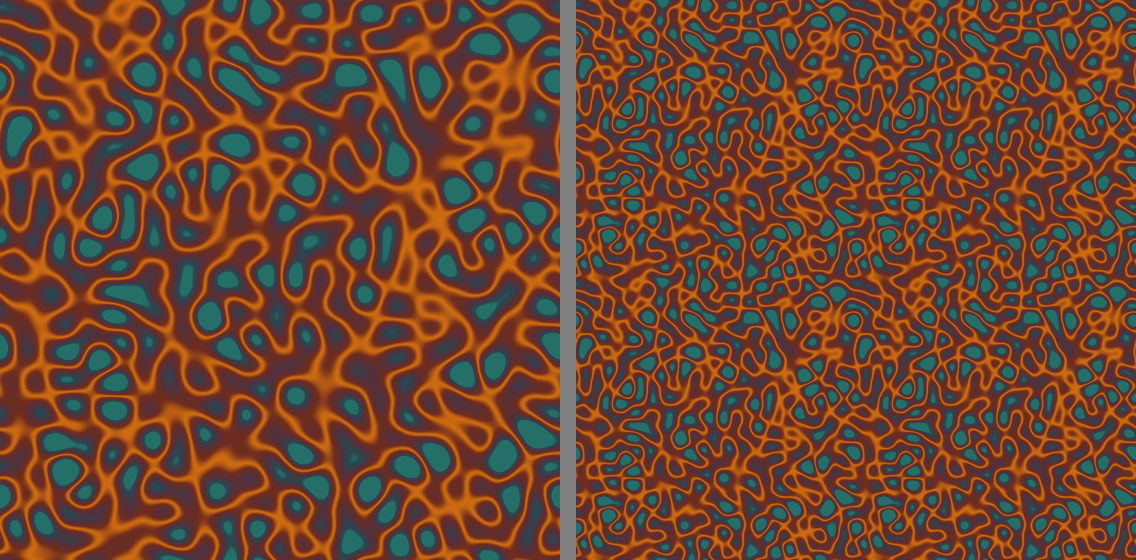
Left, the tile; right, the same tile 2 across and 2 down.
Reproduce this texture procedurally as a WebGL 1 fragment shader.

```glsl
precision highp float;
// Winding orange veins around rust and plum cells with flat teal cores.
// A random field is summed from plane waves with whole-number frequencies,
// so it tiles; the distance of its value from zero picks the colour.

uniform vec2 u_resolution;

const float PI = 3.14159265;
const int WAVES = 56;
const float LOWEST_FREQUENCY = 6.0;
const float HIGHEST_FREQUENCY = 15.0;

const vec3 ORANGE = vec3(0.80, 0.42, 0.06);
const vec3 RUST = vec3(0.43, 0.17, 0.12);
const vec3 PLUM = vec3(0.32, 0.19, 0.23);
const vec3 SLATE = vec3(0.17, 0.27, 0.31);
const vec3 TEAL = vec3(0.14, 0.44, 0.41);

float hash(vec2 p) {
  return fract(sin(dot(p, vec2(12.9898, 78.233))) * 43758.5453);
}

// One wave; rounding its frequency vector makes it wrap on the unit square.
float tilingWave(vec2 uv, float angle, float frequency, float phase) {
  vec2 cycles = floor(frequency * vec2(cos(angle), sin(angle)) + 0.5);
  return cos(2.0 * PI * (dot(cycles, uv) + phase));
}

// Smooth random field with zero mean and unit deviation.
float waveField(vec2 uv, float seed) {
  float sum = 0.0;
  for (int i = 0; i < WAVES; i++) {
    float id = float(i);
    float angle = PI * (id + hash(vec2(id, seed))) / float(WAVES);
    float pick = hash(vec2(id, seed + 1.0));
    float frequency = mix(LOWEST_FREQUENCY, HIGHEST_FREQUENCY, pick);
    sum += tilingWave(uv, angle, frequency, hash(vec2(id, seed + 2.0)));
  }
  return sum * sqrt(2.0 / float(WAVES));
}

// Colour bands from the vein centre (0) to the cell core.
vec3 veinRamp(float height) {
  vec3 color = mix(ORANGE, RUST, smoothstep(0.0, 0.55, height));
  color = mix(color, PLUM, smoothstep(0.5, 1.05, height));
  color = mix(color, SLATE, smoothstep(1.05, 1.45, height));
  return mix(color, TEAL, smoothstep(1.5, 1.7, height));
}

void main() {
  vec2 uv = gl_FragCoord.xy / u_resolution;
  float height = abs(waveField(uv, 3.0));
  gl_FragColor = vec4(veinRamp(height), 1.0);
}
```
